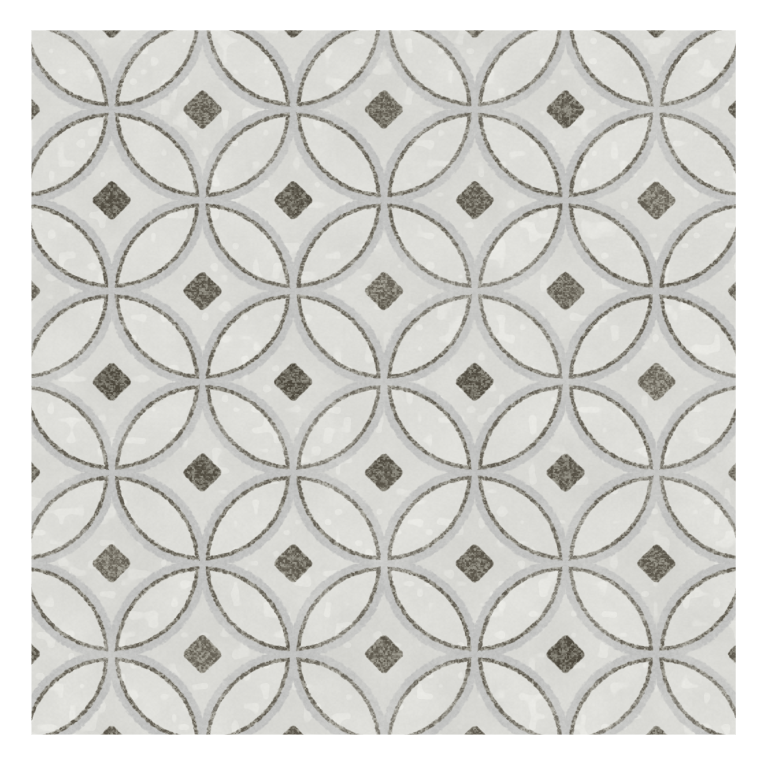
Reproduce this pattern procedurally as a Shadertoy shader.

```glsl
const vec2  CENTRE      = vec2(0.5, 0.5028);
const vec2  TILE_MID    = vec2(0.4995, 0.502);
const float TILE_HALF   = 0.4585;
const float PITCH       = 0.1182;   // junction to neighbouring diamond
const float LINE_INSET  = 0.0067;   // petal outline, measured inside the arc
const float LINE_HALF   = 0.0024;
const float BAND_HALF   = 0.0054;
const float BAND_SOFT   = 0.0016;
const float DIAMOND_CORE  = 0.0132;
const float DIAMOND_ROUND = 0.0058;
const float GRAIN_SCALE = 330.0;
const vec3  BACKDROP    = vec3(1.0);
const vec3  FIELD       = vec3(0.850, 0.850, 0.832);
const vec3  PETAL       = vec3(0.868, 0.868, 0.850);
const vec3  BAND        = vec3(0.755, 0.757, 0.752);
const vec3  INK_DARK    = vec3(0.350, 0.330, 0.285);
const vec3  INK_LIGHT   = vec3(0.600, 0.590, 0.545);

float hash(vec2 p) {
    return fract(sin(dot(p, vec2(127.1, 311.7))) * 43758.5453);
}

float noise(vec2 p) {
    vec2 i = floor(p), f = fract(p);
    f = f * f * (3.0 - 2.0 * f);
    return mix(mix(hash(i), hash(i + vec2(1, 0)), f.x),
               mix(hash(i + vec2(0, 1)), hash(i + vec2(1, 1)), f.x), f.y);
}

float fbm(vec2 p) {
    float sum = 0.0, amp = 0.5;
    for (int i = 0; i < 4; i++) {
        sum += amp * noise(p);
        p = p * 2.03 + 17.3;
        amp *= 0.5;
    }
    return sum / 0.9375;
}

float roundedBox(vec2 p, float core, float radius) {
    vec2 e = abs(p) - core;
    return length(max(e, 0.0)) + min(max(e.x, e.y), 0.0) - radius;
}

// Coverage of the region where the signed distance is negative
float cover(float dist, float soft) {
    return 1.0 - smoothstep(-soft, soft, dist);
}

void mainImage(out vec4 fragColor, in vec2 fragCoord) {
    float side = min(iResolution.x, iResolution.y);
    vec2 uv = (fragCoord - 0.5 * (iResolution.xy - side)) / side;
    float aa = 0.8 / side;
    vec2 p = uv - CENTRE;

    // Mirror-fold to one cell: junctions at (0,0) and (PITCH,PITCH)
    vec2 q = abs(mod(p + PITCH, 2.0 * PITCH) - PITCH);
    vec2 toRight = q - vec2(PITCH, 0.0);
    vec2 toTop = q - vec2(0.0, PITCH);
    float inside = PITCH - max(length(toRight), length(toTop));

    // Surface variation
    float cloud = fbm(uv * 22.0);
    float grain = noise(uv * GRAIN_SCALE);
    float fine = noise(uv * GRAIN_SCALE * 1.7 + 40.0);
    float speckle = 0.55 * grain + 0.45 * fine;
    float wear = smoothstep(0.45, 0.75, fbm(uv * 14.0 + 9.0));
    float ragged = (grain - 0.5) * 0.0012;

    // Stone ground and petals
    vec3 col = mix(FIELD, PETAL, cover(LINE_INSET - inside, aa));
    col += (cloud - 0.5) * 0.05 + (speckle - 0.5) * 0.025;
    col += 0.035 * smoothstep(0.74, 0.86, noise(uv * 75.0 + 3.0));

    // Pale band along each arc
    float band = cover(abs(inside) - BAND_HALF + ragged * 1.5, BAND_SOFT);
    vec3 bandCol = BAND + (speckle - 0.5) * 0.07;
    col = mix(col, bandCol, band * (0.92 - 0.3 * wear));

    // Grainy petal outline
    vec3 ink = mix(INK_DARK, INK_LIGHT, smoothstep(0.2, 0.85, speckle));
    float line = cover(abs(inside - LINE_INSET) - LINE_HALF + ragged, aa + 0.0004);
    col = mix(col, ink, line * (0.97 - 0.22 * wear - 0.15 * fine));

    // Rounded diamonds, each with its own tone
    vec2 e = q.x > q.y ? toRight : toTop;
    vec2 turned = vec2(e.x + e.y, e.x - e.y) * 0.7071;
    float diamond = roundedBox(turned, DIAMOND_CORE, DIAMOND_ROUND);
    float tone = (hash(floor(p / PITCH + 0.5) + 5.0) - 0.5) * 0.09;
    float filled = cover(diamond + ragged * 0.7, aa + 0.0004);
    col = mix(col, ink + tone + 0.06 * (wear - 0.5), filled * 0.97);

    // Tile outline on a plain backdrop
    vec2 edge = abs(uv - TILE_MID) - TILE_HALF;
    float tile = cover(max(edge.x, edge.y), aa);
    fragColor = vec4(mix(BACKDROP, clamp(col, 0.0, 1.0), tile), 1.0);
}
```
